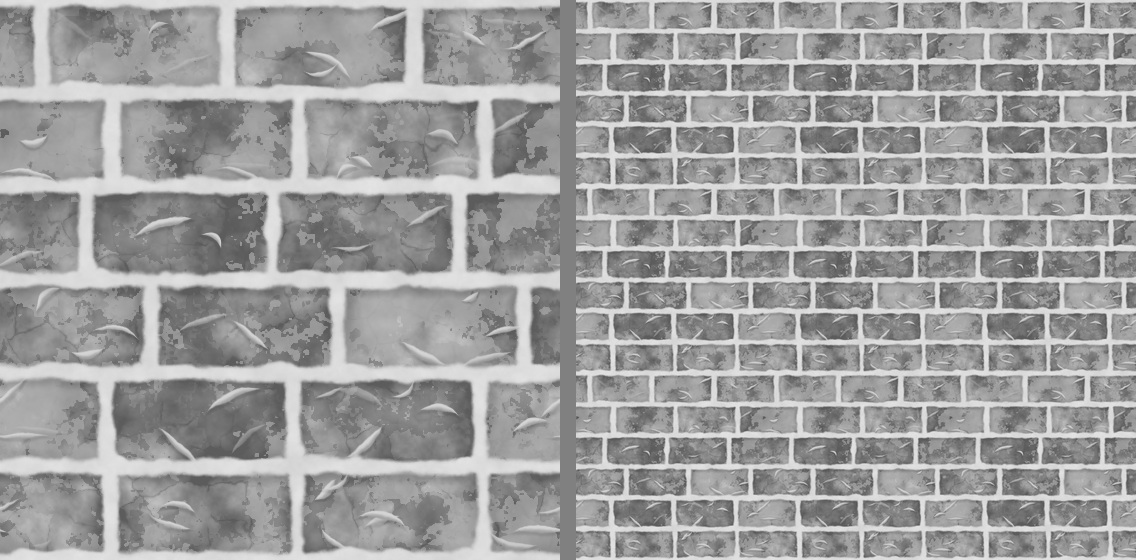
Left, the tile; right, the same tile 3 across and 3 down.
Write a WebGL 2 fragment shader that draws this texture.

```glsl
#version 300 es
precision highp float;
// Weathered grey brick wall with pale, uneven mortar, chipped faces and speckled wear.
uniform vec2 u_resolution;
out vec4 fragColor;

const vec2 BRICKS = vec2(3.0, 6.0);
const float ROW_SHIFT[6] = float[6](0.59, 0.57, 0.81, 0.46, 0.60, 0.22);
const vec2 JOINT_HALF = vec2(0.0115, 0.0120);
const float CORNER = 0.006;
const float EDGE_WOBBLE = 0.018;
const float MORTAR_TONE = 0.86;
const float BRICK_TONE = 0.555;
const float FLAKE_TONE = 0.65;
const float SOOT_TONE = 0.43;
const float CHIP_LIGHT = 0.83;
const float CHIP_SHADE = 0.64;
const int CHIPS = 5;
const float CRACK_CELLS = 13.0;

float hash(vec2 cell, float seed) {
    uvec3 v = uvec3(ivec3(vec3(cell, seed))) * uvec3(1597334673u, 3812015801u, 2798796415u);
    uint n = v.x ^ v.y ^ v.z;
    n = (n ^ (n >> 16)) * 2246822519u;
    n = (n ^ (n >> 13)) * 3266489917u;
    return float((n ^ (n >> 16)) >> 8) / 16777216.0;
}

// Value noise that wraps after "period" cells
float noise(vec2 p, float period, float seed) {
    vec2 i = floor(p), f = fract(p);
    vec2 a = mod(i, period), b = mod(i + 1.0, period);
    f = f * f * (3.0 - 2.0 * f);
    return mix(mix(hash(a, seed), hash(vec2(b.x, a.y), seed), f.x),
               mix(hash(vec2(a.x, b.y), seed), hash(b, seed), f.x), f.y);
}

float fbm(vec2 uv, float freq, float gain, float seed) {
    float sum = 0.0, total = 0.0, amp = 1.0;
    for (int i = 0; i < 5; i++) {
        sum += amp * noise(uv * freq, freq, seed + float(i));
        total += amp;
        amp *= gain;
        freq *= 2.0;
    }
    return sum / total;
}

// Wrapping cells: x = gap between the two nearest points, y = random value of the cell
vec2 facets(vec2 uv) {
    vec2 p = uv * CRACK_CELLS, home = floor(p);
    float nearest = 9.0, second = 9.0, value = 0.0;
    for (int k = 0; k < 9; k++) {
        vec2 cell = home + vec2(k % 3 - 1, k / 3 - 1);
        vec2 id = mod(cell, CRACK_CELLS);
        float d = distance(p, cell + vec2(hash(id, 71.0), hash(id, 72.0)));
        if (d < nearest) {
            second = nearest;
            nearest = d;
            value = hash(id, 73.0);
        } else second = min(second, d);
    }
    return vec2(second - nearest, value);
}

float roundedBox(vec2 p, vec2 halfSize) {
    vec2 q = abs(p) - halfSize + CORNER;
    return length(max(q, 0.0)) + min(max(q.x, q.y), 0.0) - CORNER;
}

// Tapered, bent slivers, lit along the upper edge and shaded below
float addChips(float tone, vec2 p, vec2 brick, float ragged, float soft) {
    for (int i = 0; i < CHIPS; i++) {
        float s = 100.0 + 10.0 * float(i);
        vec2 centre = (vec2(hash(brick, s), hash(brick, s + 1.0)) - 0.5) * vec2(0.27, 0.125);
        float angle = (hash(brick, s + 2.0) - 0.5) * 1.5;
        float halfLength = mix(0.016, 0.055, hash(brick, s + 3.0));
        float bend = (hash(brick, s + 4.0) - 0.5) * 0.024;
        float strength = smoothstep(0.25, 0.75, hash(brick, s + 5.0));
        float c = cos(angle), n = sin(angle);
        vec2 q = mat2(c, -n, n, c) * (p - centre);
        float t = q.x / halfLength;
        float y = q.y + bend * t * t + (ragged - 0.5) * 0.014;
        float w = mix(0.003, 0.0075, hash(brick, s + 6.0)) * (1.0 - t * t);
        float shadow = 1.0 - smoothstep(-0.001, 0.005, abs(y + 0.004) - w);
        float cover = 1.0 - smoothstep(-soft, soft, abs(y) - w);
        float lit = mix(CHIP_SHADE, CHIP_LIGHT, smoothstep(-0.005, 0.003, y));
        tone = mix(tone - 0.06 * shadow * strength, lit, cover * strength);
    }
    return tone;
}

void main() {
    vec2 uv = gl_FragCoord.xy / u_resolution;
    float soft = max(0.0015, 1.0 / u_resolution.y);

    // Brick layout
    float row = floor(uv.y * BRICKS.y);
    vec2 grid = uv * BRICKS - vec2(ROW_SHIFT[int(row)], 0.0);
    vec2 brick = vec2(mod(floor(grid.x), BRICKS.x), row);
    vec2 p = (fract(grid) - 0.5) / BRICKS;
    vec2 halfSize = 0.5 / BRICKS - JOINT_HALF;

    // Uneven outline, with mortar slumping over the lower edge
    float ragged = fbm(uv, 22.0, 0.5, 1.0);
    float slump = max(noise(uv * 24.0, 24.0, 8.0) - 0.55, 0.0) * smoothstep(-0.035, -0.07, p.y);
    float edge = roundedBox(p, halfSize) + (ragged - 0.5) * EDGE_WOBBLE + slump * 0.03;

    // Cloudy face, broken into facets by faint cracks
    vec2 own = uv + vec2(hash(brick, 20.0), hash(brick, 21.0));
    float age = hash(brick, 22.0);
    float cloud = fbm(own, 15.0, 0.55, 30.0);
    vec2 facet = facets(own + (vec2(cloud, ragged) - 0.5) * 0.05);
    float tone = BRICK_TONE + (cloud - 0.5) * 0.55 + (facet.y - 0.5) * 0.07 + (age - 0.5) * 0.08;
    tone -= 0.08 * (1.0 - smoothstep(0.0, 0.09, facet.x)) * smoothstep(0.4, 0.6, ragged);

    // Hard-edged flakes and soot
    float flake = fbm(own, 13.0, 0.72, 40.0) + (age - 0.5) * 0.16;
    float soot = fbm(own, 16.0, 0.75, 50.0) - (age - 0.5) * 0.1;
    tone = mix(tone, SOOT_TONE + (cloud - 0.5) * 0.2, 0.65 * smoothstep(0.56, 0.58, soot));
    tone = mix(tone, FLAKE_TONE + (cloud - 0.5) * 0.1, 0.8 * smoothstep(0.54, 0.555, flake));
    tone = addChips(tone, p, brick, ragged, soft);

    // Shaded rim, then the mortar
    float rim = smoothstep(-0.024, -0.005, edge);
    tone -= rim * mix(0.03, 0.09, smoothstep(-0.05, 0.06, p.y));
    float mortar = MORTAR_TONE + (fbm(uv, 28.0, 0.6, 60.0) - 0.5) * 0.09;
    mortar -= 0.04 * (1.0 - smoothstep(0.0, 0.007, edge));
    tone = mix(tone, mortar, smoothstep(-0.006, 0.003, edge));
    fragColor = vec4(vec3(clamp(tone, 0.36, 0.9)), 1.0);
}
```
